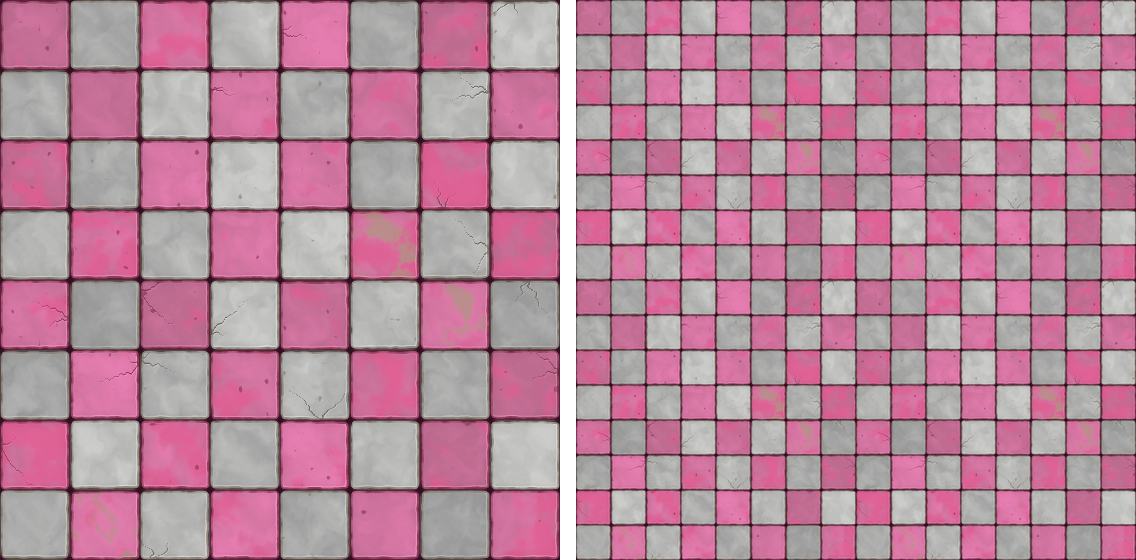
Left, the tile; right, the same tile 2 across and 2 down.
Give the GLSL for this texture, as a Shadertoy shader.

```glsl
// Worn checkerboard of rounded pink and grey painted stone tiles with dark joints.
#define GRID 8.0          // tiles across and down
#define HALF_SIZE 0.483   // half tile width, in cells
#define CORNER 0.055      // corner radius
#define JITTER 0.016      // range of tile displacement
#define ROUGHNESS 0.016   // unevenness of the tile edges
#define RIM 0.026         // width of the worn border
#define CRACKED 0.30      // share of cracked tiles
#define STAINED 0.22      // share of stained pink tiles

const vec3 GREY_DARK = vec3(0.60, 0.605, 0.60);
const vec3 GREY_LIGHT = vec3(0.80, 0.80, 0.795);
const vec3 PINK_DULL = vec3(0.74, 0.42, 0.56);
const vec3 PINK_LIGHT = vec3(0.90, 0.49, 0.69);
const vec3 PINK_HOT = vec3(0.89, 0.36, 0.57);
const vec3 BROWN = vec3(0.55, 0.49, 0.44);
const vec3 TAN_STAIN = vec3(0.70, 0.57, 0.52);
const vec3 MAROON = vec3(0.52, 0.21, 0.32);
const vec3 JOINT_GREY = vec3(0.33, 0.29, 0.28);
const vec3 JOINT_PINK = vec3(0.38, 0.13, 0.23);
const vec3 JOINT_CORNER = vec3(0.20, 0.06, 0.13);

vec3 hash3(vec2 p) {
    vec3 q = fract(p.xyx * vec3(0.1031, 0.1030, 0.0973));
    q += dot(q, q.yxz + 33.33);
    return fract((q.xxy + q.yzz) * q.zyx);
}

float cornerGradient(vec2 cell, vec2 offset, float period) {
    float a = 6.2832 * hash3(mod(cell, period) + 3.0).x;
    return dot(vec2(cos(a), sin(a)), offset);
}

// Gradient noise that wraps after a whole period
float gradientNoise(vec2 p, float period) {
    vec2 i = floor(p), f = fract(p), e = vec2(0.0, 1.0);
    vec2 u = f * f * f * (f * (f * 6.0 - 15.0) + 10.0);
    return mix(
        mix(cornerGradient(i, f, period), cornerGradient(i + e.yx, f - e.yx, period), u.x),
        mix(cornerGradient(i + e, f - e, period), cornerGradient(i + 1.0, f - 1.0, period), u.x), u.y);
}

float fbm(vec2 p, float period) {
    float sum = 0.0, amp = 1.0;
    for (int k = 0; k < 4; k++) {
        sum += amp * gradientNoise(p, period);
        p *= 2.0; period *= 2.0; amp *= 0.5;
    }
    return sum;
}

float roundedBox(vec2 p, float halfSize, float radius) {
    vec2 q = abs(p) - halfSize + radius;
    return length(max(q, 0.0)) + min(max(q.x, q.y), 0.0) - radius;
}

// Two tapering, jagged cracks that leave one point on a random side
float cracks(vec2 q, vec2 id, float px) {
    vec3 r = hash3(id + 41.0);
    if (r.z > CRACKED) return 0.0;
    float turn = floor(r.x * 4.0) * 1.5708, cover = 0.0;
    q = mat2(cos(turn), sin(turn), -sin(turn), cos(turn)) * q;
    float depth = q.y + 0.5;
    for (int k = 0; k < 2; k++) {
        vec3 h = hash3(id + 71.0 + 13.0 * float(k));
        float slope = (float(k) * 2.0 - 1.0) * mix(0.1, 1.1, h.x);
        float jag = 0.09 * fbm(vec2(depth * 7.0, 0.37 + id.x + 8.0 * id.y), 64.0);
        float path = (r.y - 0.5) * 0.75 + slope * depth + jag;
        float width = 0.013 * (1.0 - depth / mix(0.15, 0.55, h.y));
        cover = max(cover, smoothstep(0.5 * px, -0.5 * px, abs(q.x - path) - width));
    }
    return cover;
}

void mainImage(out vec4 fragColor, in vec2 fragCoord) {
    vec2 p = fragCoord / iResolution.xy * GRID;
    float px = GRID / min(iResolution.x, iResolution.y);
    vec2 id = mod(floor(p), GRID), q = fract(p) - 0.5;
    vec3 rnd = hash3(id + 11.0);
    bool pink = mod(id.x + id.y, 2.0) > 0.5;

    // Tile outline
    vec2 centred = q - (hash3(id + 23.0).xy - 0.5) * JITTER;
    float edgeNoise = fbm(p * 5.0 + id * 3.0, GRID * 5.0);
    float d = roundedBox(centred, HALF_SIZE, CORNER) + ROUGHNESS * max(edgeNoise, -0.2);

    // Cloudy paint
    vec2 n = p * 2.0 + id * 5.0;
    float warp = fbm(n + 7.0, GRID * 2.0);
    float cloud = fbm(n + 0.7 * vec2(warp, -warp), GRID * 2.0);
    float tone = clamp(rnd.x * 0.85 + 0.08 + cloud * 0.45, 0.0, 1.0);
    vec3 col = mix(GREY_DARK, GREY_LIGHT, tone);
    if (pink) {
        col = mix(PINK_DULL, PINK_LIGHT, tone);
        float hot = smoothstep(-0.1, 0.5, warp + (rnd.y - 0.6) * 0.9);
        col = mix(col, PINK_HOT, 0.75 * hot);
        float stain = smoothstep(0.0, 0.35, cloud) * step(rnd.z, STAINED);
        col = mix(col, TAN_STAIN, 0.8 * stain);
    }

    // Small chips and cracks with a lit side
    float speck = smoothstep(0.46, 0.54, gradientNoise(p * 8.0 + id * 7.0, GRID * 8.0));
    col = mix(col, pink ? MAROON : BROWN, 0.6 * speck * step(0.45, rnd.z));
    col += 0.07 * cracks(q + vec2(-0.014, 0.014), id, px);
    col = mix(col, pink ? MAROON : BROWN * 0.75, 0.9 * cracks(q, id, px));

    // Worn rim, pale bevel line and soft edge shade
    float side = max(smoothstep(0.38, 0.48, centred.x), smoothstep(0.38, 0.48, -centred.y));
    float wear = clamp(0.55 + 0.35 * side + 0.7 * edgeNoise, 0.0, 1.0);
    col *= 1.0 - 0.14 * exp(min(d, 0.0) * 22.0);
    float bevel = smoothstep(0.016, 0.003, abs(d + RIM + 0.009));
    col += bevel * wear * (0.04 + 0.13 * side);
    float rim = smoothstep(-RIM - 0.008, -RIM + 0.01, d);
    col = mix(col, pink ? MAROON : BROWN, rim * wear * 0.85);

    // Joints, darkest where four tiles meet
    float meet = smoothstep(0.38, 0.48, min(abs(q.x), abs(q.y)));
    vec3 joint = mix(pink ? JOINT_PINK : JOINT_GREY, JOINT_CORNER, meet);
    col = mix(col, joint, smoothstep(-0.5 * px, 0.5 * px, d));
    fragColor = vec4(clamp(col, 0.0, 1.0), 1.0);
}
```
